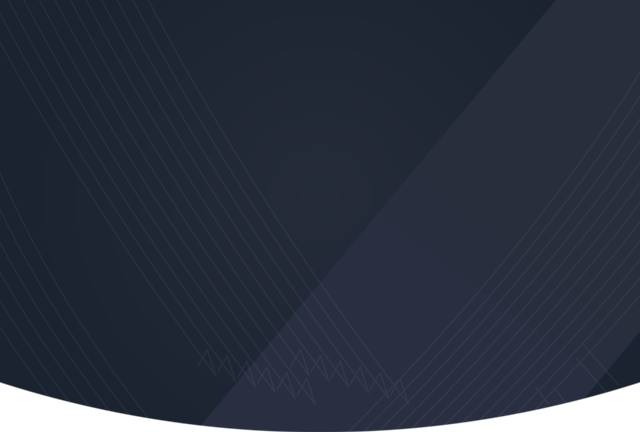
Write a WebGL 1 fragment shader that draws this background.

```glsl
precision highp float;
// Dark navy panel with a diagonal band, fans of fine curved lines and a white arc below.

uniform vec2 u_resolution;

// Lengths are in canvas widths; y runs down from the top edge.
const vec3 GLOW_COLOR = vec3(0.145, 0.169, 0.224);
const vec3 EDGE_COLOR = vec3(0.108, 0.137, 0.188);
const vec3 BAND_GREY = vec3(0.155, 0.179, 0.226);
const vec3 BAND_VIOLET = vec3(0.162, 0.181, 0.256);
const vec3 PAGE_COLOR = vec3(1.0);
const vec3 LINE_LIGHT = vec3(0.042);

const vec2 GLOW_CENTER = vec2(0.5, 0.305);
const float GLOW_RADIUS = 0.46;
const float BAND_SLOPE = 0.834;
const float BAND_START = 0.8685;
const float BAND_END = 1.432;
const float ARC_RADIUS = 1.639;
const float ARC_BOTTOM = 0.6755;
const float LINE_HALF_WIDTH = 0.0006;

// Fans: x = c.x + c.y * y + c.z * y * y, repeated sideways.
const vec3 MAIN_CURVE = vec3(0.2318, 0.524, 0.1893);
const vec3 CORNER_CURVE = vec3(-0.082, 0.179, 0.461);
const vec3 RIGHT_CURVE = vec3(1.066, -0.5438, -0.3395);
const float MAIN_GAP = 0.0243;
const float CORNER_GAP = 0.026;
const float RIGHT_GAP = 0.0234;
const float FAN_COUNT = 12.0;
const float GROUP_SIZE = 6.0;
const float TIP_LOW = 0.6315;
const float TIP_STEP = 0.009;

float curveX(vec3 c, float y) {
  return c.x + y * (c.y + c.z * y);
}

float stroke(float d, float px) {
  return 1.0 - smoothstep(0.0, LINE_HALF_WIDTH + px, d);
}

float segmentDistance(vec2 p, vec2 a, vec2 b) {
  vec2 ab = b - a;
  return length(p - a - ab * clamp(dot(p - a, ab) / dot(ab, ab), 0.0, 1.0));
}

// Distance to the nearest curve of a fan (x) and that curve's index (y).
vec2 fan(vec2 p, vec3 c, float gap, float count) {
  float s = (p.x - curveX(c, p.y)) / gap;
  float k = clamp(floor(s + 0.5), 0.0, count - 1.0);
  float slope = c.y + 2.0 * c.z * p.y;
  return vec2(abs(s - k) * abs(gap) / sqrt(1.0 + slope * slope), k);
}

float tipY(float k) {
  return TIP_LOW - TIP_STEP * mod(k, GROUP_SIZE);
}

// Folded ends of the main fan.
float hooks(vec2 p) {
  float d = 1.0;
  for (int i = 0; i < 12; i++) {
    float k = float(i);
    float y = tipY(k);
    vec2 tip = vec2(curveX(MAIN_CURVE, y) - k * MAIN_GAP, y);
    vec2 fold = tip + vec2(-0.013, -0.04);
    d = min(d, segmentDistance(p, tip, fold));
    d = min(d, segmentDistance(p, fold, tip + vec2(-0.028, -0.014)));
  }
  return d;
}

// Short strokes crossing the right fan.
float crossings(vec2 p) {
  float d = 1.0;
  for (int i = 0; i < 2; i++) {
    float k = float(i);
    vec2 low = vec2(0.837 + 0.028 * k, 0.605);
    vec2 high = vec2(0.911 - 0.010 * k, 0.538 + 0.022 * k);
    d = min(d, segmentDistance(p, low, low + vec2(0.02, 0.026)));
    d = min(d, segmentDistance(p, high, high + vec2(0.055, 0.063)));
  }
  return d;
}

void main() {
  float px = 1.0 / u_resolution.x;
  vec2 p = vec2(gl_FragCoord.x, u_resolution.y - gl_FragCoord.y) * px;

  // Radial glow
  float falloff = clamp(distance(p, GLOW_CENTER) / GLOW_RADIUS, 0.0, 1.0);
  vec3 color = mix(GLOW_COLOR, EDGE_COLOR, falloff);

  // Diagonal band
  float across = p.x + BAND_SLOPE * p.y;
  float band = smoothstep(-px, px, across - BAND_START)
             * smoothstep(-px, px, BAND_END - across);
  float violet = smoothstep(-0.35, 0.0, p.y - 0.75 * p.x);
  color = mix(color, mix(BAND_GREY, BAND_VIOLET, violet), band);

  // Line fans
  vec2 mainFan = fan(p, MAIN_CURVE, -MAIN_GAP, FAN_COUNT);
  float lines = stroke(mainFan.x, px)
              * (1.0 - smoothstep(-px, px, p.y - tipY(mainFan.y)));
  lines = max(lines, stroke(fan(p, CORNER_CURVE, -CORNER_GAP, GROUP_SIZE).x, px));
  lines = max(lines, stroke(fan(p, RIGHT_CURVE, RIGHT_GAP, FAN_COUNT).x, px));
  lines = max(lines, stroke(min(hooks(p), crossings(p)), px));
  color += LINE_LIGHT * lines;

  // White page below the arc
  float arc = distance(p, vec2(0.5, ARC_BOTTOM - ARC_RADIUS)) - ARC_RADIUS;
  color = mix(color, PAGE_COLOR, smoothstep(-px, px, arc));

  gl_FragColor = vec4(color, 1.0);
}
```
